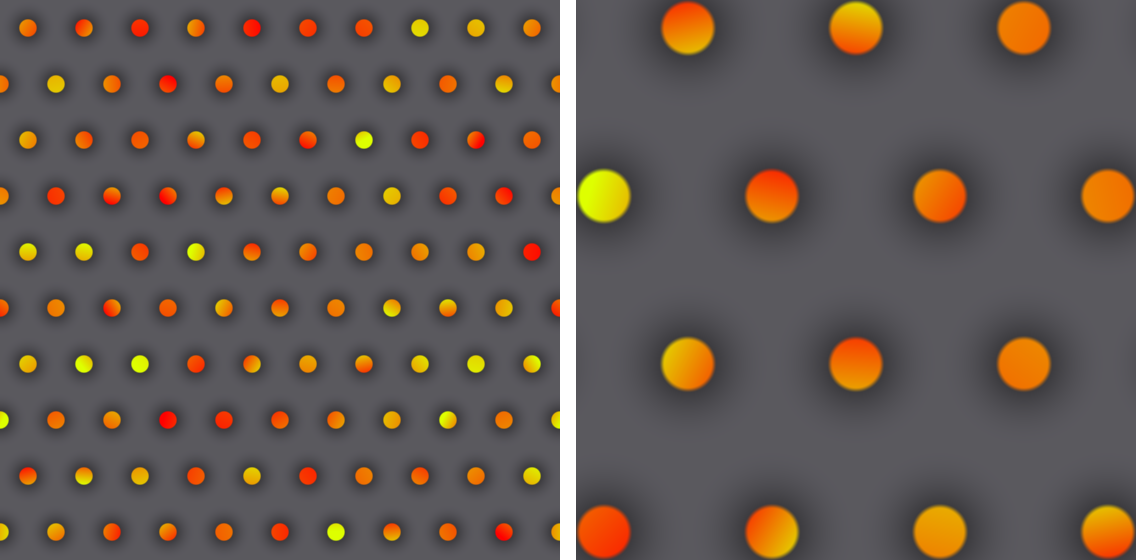
Left, the full canvas; right, a detail of the centre.
Write a three.js fragment shader that draws this pattern.

```glsl
// Staggered rows of glowing red-to-yellow dots with soft shadows on grey.
varying vec2 vUv;

const float REPEATS = 10.0;        // dots across and rows up, must be even
const float DOT_RADIUS = 0.155;    // in units of one cell
const float EDGE_SOFTNESS = 0.018;
const float SHADOW_RADIUS = 0.5;
const float SHADOW_STRENGTH = 0.75;
const float TAU = 6.2831853;

const vec3 GREY = vec3(0.353, 0.348, 0.370);
const vec3 RED = vec3(1.0, 0.0, 0.0);
const vec3 LIME = vec3(0.87, 1.0, 0.0);

float hash(vec2 id, float seed) {
  vec3 p = fract(vec3(id, seed) * vec3(0.1031, 0.1137, 0.0973));
  p += dot(p, p.yzx + 33.33);
  return fract((p.x + p.y) * p.z);
}

// Shift even rows by half a cell so that their dots straddle the side edges.
vec2 staggeredGrid(vec2 uv) {
  vec2 grid = uv * REPEATS;
  float isEven = 1.0 - mod(floor(grid.y), 2.0);
  return grid + vec2(0.5 * isEven, 0.0);
}

// Shadow that fades quadratically to nothing at its radius.
float shadow(float dist, float radius) {
  float fade = clamp(1.0 - dist / radius, 0.0, 1.0);
  return fade * fade;
}

// Each dot has its own mean heat and a linear gradient in its own direction.
vec3 dotColor(vec2 id, vec2 p) {
  float mean = mix(-0.05, 1.1, 0.5 * (hash(id, 1.0) + hash(id, 2.0)));
  float angle = TAU * hash(id, 3.0);
  float steepness = mix(0.25, 2.0, pow(hash(id, 4.0), 2.0));
  float heat = mean + steepness * dot(p, vec2(cos(angle), sin(angle)));
  return mix(RED, LIME, clamp(heat, 0.0, 1.0));
}

void main() {
  vec2 grid = staggeredGrid(vUv);
  vec2 id = mod(floor(grid), REPEATS);
  vec2 p = fract(grid) - 0.5;
  float dist = length(p);

  // Ground with shadow
  vec3 color = GREY * (1.0 - SHADOW_STRENGTH * shadow(dist, SHADOW_RADIUS));

  // Dot with a soft rim
  float cover = 1.0 - smoothstep(DOT_RADIUS - EDGE_SOFTNESS, DOT_RADIUS + EDGE_SOFTNESS, dist);
  color = mix(color, dotColor(id, p), cover);

  gl_FragColor = vec4(color, 1.0);
}
```
